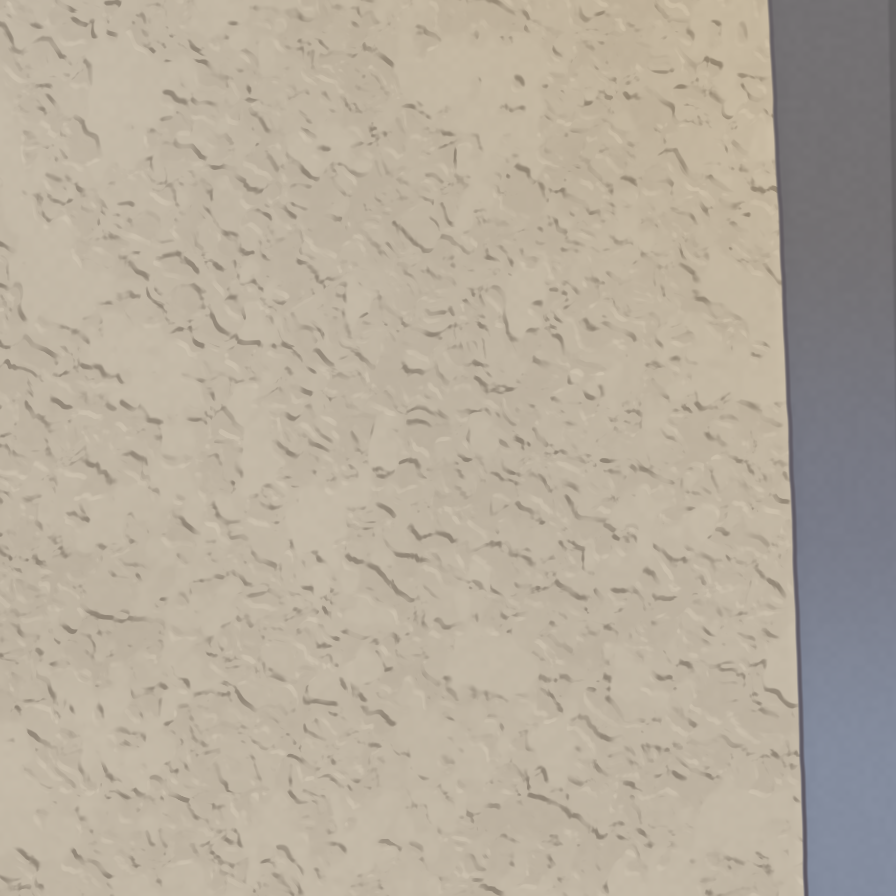
Write a three.js fragment shader that draws this texture.

```glsl
// Knock-down stucco wall beside a smooth painted trim board.
// Noise forms flat plateaus over rough grains; the difference of two height
// samples along the light direction gives soft, broken rims and faint glints.
varying vec2 vUv;

const vec3 FLOOR_COLOR = vec3(0.727, 0.683, 0.616);
const vec3 TOP_COLOR = vec3(0.768, 0.727, 0.657);
const vec3 WARM_TINT = vec3(0.010, -0.004, -0.030);
const vec3 RIM_SHADE = vec3(0.135, 0.135, 0.128);
const vec3 GLINT = vec3(0.038, 0.038, 0.036);
const vec3 TRIM_TOP = vec3(0.453, 0.442, 0.449);
const vec3 TRIM_MIDDLE = vec3(0.470, 0.480, 0.530);
const vec3 TRIM_BOTTOM = vec3(0.520, 0.552, 0.622);
const vec3 GAP_COLOR = vec3(0.330, 0.300, 0.330);
const vec2 LIGHT_STEP = vec2(0.0027, 0.0047);
const vec2 GRAIN_AXIS = vec2(0.85, -0.53);
const vec2 GRAIN_SCALE = vec2(48.0, 61.0);
const vec2 PLATEAU_SCALE = vec2(17.0, 12.0);
const float BREAK_SCALE = 58.0;
const float EDGE_SOFTNESS = 0.0020;

float hash(vec2 p) {
  vec3 q = fract(vec3(p.xyx) * 0.1031);
  q += dot(q, q.yzx + 33.33);
  return fract((q.x + q.y) * q.z);
}

float noise(vec2 p) {
  vec2 cell = floor(p);
  vec2 f = fract(p);
  f = f * f * f * (f * (f * 6.0 - 15.0) + 10.0);
  float low = mix(hash(cell), hash(cell + vec2(1.0, 0.0)), f.x);
  float high = mix(hash(cell + vec2(0.0, 1.0)), hash(cell + 1.0), f.x);
  return mix(low, high, f.y);
}

float fbm(vec2 p) {
  float sum = 0.0;
  float weight = 0.56;
  for (int i = 0; i < 3; i++) {
    sum += weight * noise(p);
    p = mat2(1.6, 1.2, -1.2, 1.6) * p + 17.3;
    weight *= 0.47;
  }
  return sum / 0.947;
}

// Trowelled islands with ragged outlines.
float plateau(vec2 p) {
  float ragged = 0.22 * (noise(p * 64.0 + 5.0) - 0.5);
  return smoothstep(0.565, 0.680, fbm(p * PLATEAU_SCALE + 41.0) + ragged);
}

// Small grains, slightly drawn out along the falling diagonal.
float grains(vec2 p) {
  vec2 across = vec2(-GRAIN_AXIS.y, GRAIN_AXIS.x);
  vec2 q = vec2(dot(p, GRAIN_AXIS), dot(p, across)) * GRAIN_SCALE + 80.0;
  q += 0.8 * vec2(noise(p * 40.0), noise(p * 40.0 + 60.0));
  return smoothstep(0.32, 0.66, fbm(q));
}

float stuccoHeight(vec2 p) {
  return mix(0.92 * grains(p), 0.95, plateau(p));
}

vec3 stucco(vec2 p) {
  float behind = stuccoHeight(p - 0.5 * LIGHT_STEP);
  float ahead = stuccoHeight(p + 0.5 * LIGHT_STEP);
  float relief = ahead - behind;

  // Uneven strength breaks the rims into short strokes.
  float strength = mix(0.15, 1.30, smoothstep(0.15, 0.80, noise(p * BREAK_SCALE + 9.0)));
  float shadow = smoothstep(0.05, 0.72, relief) * strength;
  float glint = smoothstep(0.08, 0.70, -relief) * (1.35 - strength);

  float level = 0.5 * (ahead + behind);
  float brightness = 0.22 + 0.40 * level + 0.30 * plateau(p);
  vec3 color = mix(FLOOR_COLOR, TOP_COLOR, brightness);
  color += WARM_TINT * smoothstep(1.0, 1.9, p.x + p.y);
  color += 0.026 * (fbm(p * 6.0 + 3.0) - 0.5);
  color += 0.012 * (noise(p * 120.0) - 0.5);
  return color - RIM_SHADE * shadow + GLINT * glint;
}

vec3 trim(vec2 p, float inside) {
  vec3 color = mix(TRIM_TOP, TRIM_MIDDLE, smoothstep(0.78, 0.40, p.y));
  color = mix(color, TRIM_BOTTOM, smoothstep(0.46, 0.12, p.y));
  color += 0.012 * (noise(p * 130.0) - 0.5);
  color -= 0.012 * (1.0 - smoothstep(0.0, 0.025, inside));

  // Narrow groove at the far side, leaning out of the frame.
  float groove = p.x - (0.992 + 0.018 * (1.0 - p.y));
  return color * (1.0 - 0.12 * smoothstep(-0.003, 0.002, groove));
}

void main() {
  vec2 p = vUv;

  // Slightly bowed, leaning border between wall and trim.
  float drop = 1.0 - p.y;
  float border = 0.857 + 0.054 * drop - 0.013 * drop * drop;
  border += 0.0012 * (noise(vec2(p.y * 38.0, 4.0)) - 0.5);
  float inside = p.x - border;

  vec3 wall = stucco(p) + 0.012 * smoothstep(-0.012, -0.003, inside);
  vec3 color = mix(wall, trim(p, inside), smoothstep(-EDGE_SOFTNESS, EDGE_SOFTNESS, inside));

  // Dark seam, more distinct toward the bottom.
  float seam = 1.0 - smoothstep(0.0005, 0.0040, abs(inside - 0.002));
  color = mix(color, GAP_COLOR, seam * mix(0.85, 0.40, p.y));
  gl_FragColor = vec4(color, 1.0);
}
```
